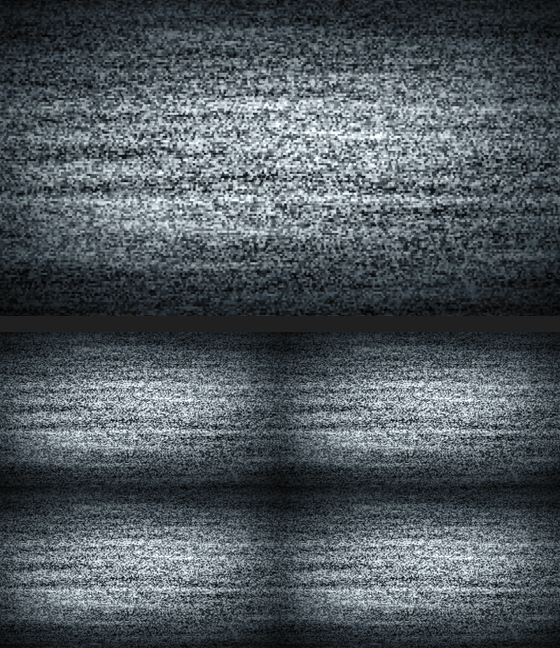
Top: one tile. Bottom: repeated 2 by 2.
This texture is drawn by a Shadertoy shader. Its source:

```glsl
// Analog television static: blocky grey-blue snow, horizontal interference bands and a dark vignette.

const float PI = 3.14159265;
const vec2 FINE_GRAIN = vec2(240.0, 150.0);   // cells across the canvas
const vec2 WIDE_GRAIN = vec2(110.0, 150.0);
const vec3 COOL_TINT = vec3(-0.038, 0.0, 0.028);

// Integer hash of a lattice cell, 0 to 1
float hash(vec2 cell, float seed) {
    uvec2 q = uvec2(ivec2(cell)) * uvec2(1597u, 3571u);
    uint n = (q.x ^ (q.y * 7919u)) + uint(seed) * 6151u;
    n = (n ^ (n >> 15)) * 73244475u;
    n = (n ^ (n >> 13)) * 73244475u;
    n ^= n >> 16;
    return float(n & 65535u) / 65535.0;
}

// Slope contribution of one wrapped lattice corner
float corner(vec2 cell, vec2 offset, vec2 period, float seed) {
    float angle = 2.0 * PI * hash(mod(cell, period), seed);
    return dot(vec2(cos(angle), sin(angle)), offset);
}

// Gradient noise that repeats after a whole number of cells
float gradientNoise(vec2 uv, vec2 period, float seed) {
    vec2 p = uv * period;
    vec2 i = floor(p), f = fract(p);
    vec2 w = f * f * f * (f * (f * 6.0 - 15.0) + 10.0);
    vec2 e = vec2(1.0, 0.0);
    float low = mix(corner(i, f, period, seed),
                    corner(i + e.xy, f - e.xy, period, seed), w.x);
    float high = mix(corner(i + e.yx, f - e.yx, period, seed),
                     corner(i + e.xx, f - e.xx, period, seed), w.x);
    return mix(low, high, w.y);
}

// One scan row of random blocks, shifted so that columns do not line up
float grainRow(float x, float row, float count, float seed) {
    float p = x * count + hash(vec2(0.0, row), seed + 50.0);
    float i = floor(p);
    float w = smoothstep(0.15, 0.85, fract(p));
    return mix(hash(vec2(mod(i, count), row), seed),
               hash(vec2(mod(i + 1.0, count), row), seed), w);
}

// Soft-edged blocks made of neighbouring scan rows
float grain(vec2 uv, vec2 count, float seed) {
    float y = uv.y * count.y;
    float row = floor(y);
    float w = smoothstep(0.15, 0.85, fract(y));
    return mix(grainRow(uv.x, mod(row, count.y), count.x, seed),
               grainRow(uv.x, mod(row + 1.0, count.y), count.x, seed), w);
}

// Broad bars, thin scan lines and short dashes
float interference(vec2 uv) {
    float bars = 0.42 * gradientNoise(uv, vec2(2.0, 13.0), 3.0);
    float lines = 0.30 * gradientNoise(uv, vec2(3.0, 34.0), 4.0);
    float dashes = 0.26 * gradientNoise(uv, vec2(16.0, 130.0), 5.0);
    return bars + lines + dashes;
}

// Periodic falloff, darkest at the borders
float vignette(vec2 uv) {
    vec2 s = sin(PI * uv);
    vec2 falloff = pow(s * s + 0.008, vec2(0.40, 0.65));
    return mix(0.32, 1.0, falloff.x) * mix(0.18, 1.0, falloff.y);
}

void mainImage(out vec4 fragColor, in vec2 fragCoord) {
    vec2 uv = fragCoord / iResolution.xy;

    // Snow over drifting bands
    float snow = mix(grain(uv, FINE_GRAIN, 1.0), grain(uv, WIDE_GRAIN, 2.0), 0.28) - 0.5;
    float signal = 0.67 + 1.18 * snow + interference(uv);
    float light = max(signal, 0.08) * vignette(uv);

    // Gentle highlight rolloff and cool phosphor tint
    light -= 0.35 * max(light - 0.75, 0.0);
    vec3 color = vec3(light) + COOL_TINT * smoothstep(0.0, 0.25, light);
    fragColor = vec4(clamp(color, 0.0, 1.0), 1.0);
}
```
